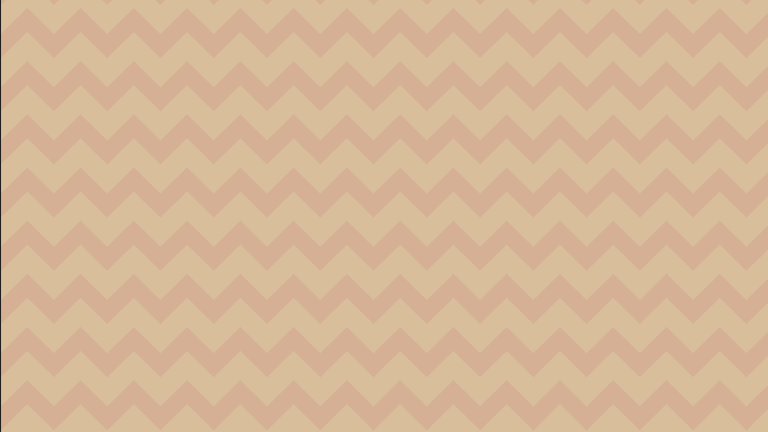
A WebGL 2 fragment shader for this pattern:

```glsl
#version 300 es
precision highp float;
// Soft chevron stripes in rose on sand, with a thin dark line down the left edge.

uniform vec2 u_resolution;
out vec4 fragColor;

const vec3 SAND = vec3(0.847, 0.744, 0.608);
const vec3 ROSE = vec3(0.835, 0.690, 0.584);
const vec3 EDGE = vec3(0.13, 0.12, 0.11);

// Lengths are fractions of the canvas height.
const vec2 PERIOD = vec2(0.1233, 0.1231);  // one zigzag wide, one stripe pitch high
const float PEAK_X = 0.0632;               // first upward point from the left
const float STRIPE_Y = 0.9236;             // mean height of the top full stripe
const float AMPLITUDE = 0.0303;            // half the rise of the zigzag
const float THICKNESS = 0.0555;            // stripe width measured vertically
const float EDGE_WIDTH = 0.0024;

// Triangle wave: +1 at whole values of t, -1 halfway between.
float triangleWave(float t) {
    return 4.0 * abs(fract(t) - 0.5) - 1.0;
}

// Signed distance to the nearest of the stacked zigzag stripes.
float chevronDistance(vec2 p, vec2 period, float amplitude, float thickness) {
    float y = p.y - amplitude * triangleWave(p.x / period.x);
    float offset = (fract(y / period.y + 0.5) - 0.5) * period.y;
    float slope = 4.0 * amplitude / period.x;
    return (abs(offset) - 0.5 * thickness) / sqrt(1.0 + slope * slope);
}

// Coverage of a shape, softened over one pixel.
float coverage(float dist, float pixel) {
    return clamp(0.5 - dist / pixel, 0.0, 1.0);
}

void main() {
    float pixel = 1.0 / u_resolution.y;
    vec2 p = gl_FragCoord.xy * pixel;

    // Zigzag stripes
    float stripe = chevronDistance(p - vec2(PEAK_X, STRIPE_Y), PERIOD, AMPLITUDE, THICKNESS);
    vec3 color = mix(SAND, ROSE, coverage(stripe, pixel));

    // Left edge line
    color = mix(color, EDGE, coverage(p.x - EDGE_WIDTH, pixel));

    fragColor = vec4(color, 1.0);
}
```
